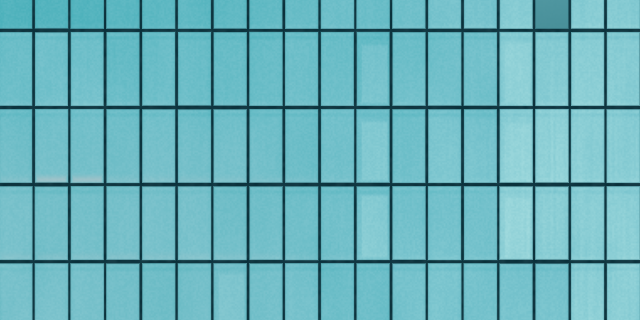
Give the GLSL for this texture, as a WebGL 2 fragment shader.

```glsl
#version 300 es
precision highp float;
// Glass curtain wall: tall teal panes between dark mullions, with blinds and soft reflections.

uniform vec2 u_resolution;
out vec4 fragColor;

// Lengths are fractions of the canvas height
const vec2 PITCH = vec2(0.1117, 0.2409);
const vec2 ORIGIN = vec2(0.105, 0.1823);
const vec2 HALF_BAR = vec2(0.0038, 0.0052);

const vec3 FRAME = vec3(0.05, 0.20, 0.24);
const vec3 SHADE = vec3(0.24, 0.52, 0.56);
const vec3 TEAL = vec3(0.29, 0.69, 0.73);
const vec3 GLASS = vec3(0.46, 0.76, 0.80);
const vec3 PALE = vec3(0.62, 0.85, 0.865);
const vec3 BLUSH = vec3(0.68, 0.76, 0.78);

float hash(vec2 p) {
  vec3 q = fract(vec3(p.xyx) * 0.1031);
  q += dot(q, q.yzx + 33.33);
  return fract((q.x + q.y) * q.z);
}

float noise(vec2 p) {
  vec2 i = floor(p);
  vec2 f = fract(p);
  f = f * f * (3.0 - 2.0 * f);
  return mix(mix(hash(i), hash(i + vec2(1, 0)), f.x),
             mix(hash(i + vec2(0, 1)), hash(i + vec2(1, 1)), f.x), f.y);
}

// 1 inside a box given by its corners, with soft sides
float softBox(vec2 p, vec2 low, vec2 high, float blur) {
  vec2 d = max(low - p, p - high);
  return 1.0 - smoothstep(-blur, blur, max(d.x, d.y));
}

// 1 when a pane index equals the wanted one
float isPane(float index, float wanted) {
  return 1.0 - step(0.5, abs(index - wanted));
}

vec3 toneColor(float tone) {
  vec3 low = mix(TEAL, GLASS, clamp(tone * 2.0, 0.0, 1.0));
  return mix(low, PALE, clamp(tone * 2.0 - 1.0, 0.0, 1.0));
}

// Brightness of a whole pane: deep at the top left, pale at the right
float paneTone(vec2 pane) {
  float paleStart = pane.y < 0.0 ? 14.5 : 12.5;
  float tone = 0.43 + 0.10 * (hash(pane + 17.0) - 0.5);
  tone += 0.10 * smoothstep(8.5, 12.0, pane.x) + 0.24 * step(paleStart, pane.x);
  tone -= 0.07 * isPane(pane.y, 2.0) * step(1.5, pane.x);
  tone -= isPane(pane.y, 3.0) * mix(0.32, 0.06, smoothstep(0.0, 9.0, pane.x));
  return tone;
}

// Lighter blind hanging inside some panes
float blindMask(vec2 pane, vec2 uv) {
  float middleRows = step(-0.5, pane.y) * step(pane.y, 2.5);
  float hung = isPane(pane.x, 9.0) * middleRows;
  hung += 0.5 * isPane(pane.x, 13.0) * middleRows;
  hung += 0.7 * isPane(pane.x, 5.0) * isPane(pane.y, -1.0);
  float top = 0.78 + 0.08 * hash(pane + 5.0);
  return hung * softBox(uv, vec2(0.18, 0.06), vec2(0.90, top), 0.025);
}

vec3 paneColor(vec2 pane, vec2 uv, vec2 p) {
  float tone = paneTone(pane);
  float pale = smoothstep(0.6, 0.8, tone);

  // Header band, lit rim and gentle fade down the pane
  float header = smoothstep(0.86, 0.90, uv.y);
  tone -= header * mix(0.13, 0.07, hash(pane + 41.0));
  tone += 0.10 * softBox(uv, vec2(0.06, 0.925), vec2(0.94, 0.965), 0.015);
  tone += 0.07 * (1.0 - smoothstep(0.04, 0.10, uv.y));
  tone += 0.05 * (0.5 - uv.y);
  tone -= 0.05 * (1.0 - smoothstep(0.06, 0.16, min(uv.x, 1.0 - uv.x)));
  tone += 0.20 * blindMask(pane, uv);

  // Cloudy reflections, vertical streaks and fine grain
  tone += 0.10 * (noise(p * vec2(9.0, 6.0)) - 0.5);
  tone += mix(0.04, 0.12, pale) * (noise(p * vec2(120.0, 4.0)) - 0.5);
  tone += 0.13 * (noise(p * 190.0) - 0.5);
  vec3 color = toneColor(tone);

  // Greyer glass at the lower left and a faint warm glow at some sills
  float grey = (1.0 - smoothstep(0.5, 1.3, p.x)) * (1.0 - smoothstep(0.45, 0.75, p.y));
  color = mix(color, BLUSH, 0.09 * grey);
  float sill = softBox(uv, vec2(0.1, 0.03), vec2(0.9, 0.10), 0.06);
  float glow = isPane(pane.y, 1.0) * step(pane.x, 1.5) * step(-0.5, pane.x);
  color = mix(color, BLUSH, sill * (0.55 * glow + 0.18 * grey));

  // One shaded window in the top row
  float shaded = isPane(pane.x, 14.0) * isPane(pane.y, 3.0);
  return mix(color, SHADE + 0.08 * uv.y, 0.85 * shaded);
}

void main() {
  vec2 p = gl_FragCoord.xy / u_resolution.y;
  float pixel = 1.0 / u_resolution.y;
  vec2 grid = (p - ORIGIN) / PITCH;
  vec2 pane = floor(grid);
  vec2 uv = fract(grid);
  vec3 color = paneColor(pane, uv, p);

  // Mullions vary slightly in width and cast a soft edge
  vec2 nearest = floor(grid + 0.5);
  vec2 wear = vec2(hash(vec2(nearest.x, pane.y)), hash(vec2(pane.x, nearest.y) + 61.0));
  vec2 d = abs(grid - nearest) * PITCH - HALF_BAR * mix(vec2(0.85), vec2(1.15), wear);
  float edge = min(d.x, d.y);
  float soft = max(0.0013, 0.7 * pixel);
  color = mix(color, SHADE, 0.35 * (1.0 - smoothstep(0.0, 0.005, edge)));
  vec3 bar = FRAME + 0.05 * (noise(p * 70.0) - 0.3);
  color = mix(color, bar, 1.0 - smoothstep(-soft, soft, edge));
  fragColor = vec4(color, 1.0);
}
```
